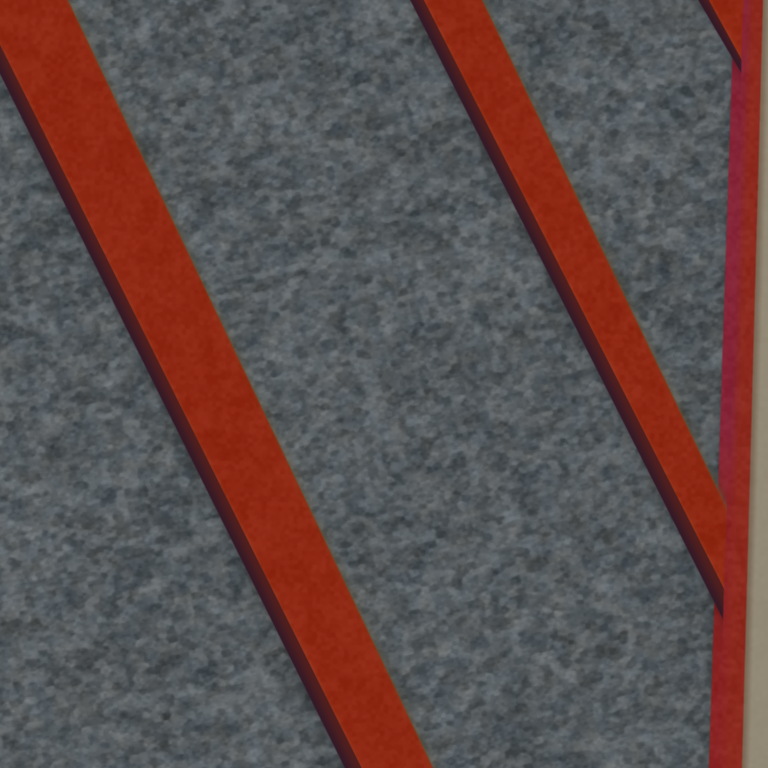
A Shadertoy shader for this texture:

```glsl
vec2 hash2(vec2 p) {
    vec3 q = fract(vec3(p.xyx) * vec3(0.1031, 0.103, 0.0973));
    q += dot(q, q.yzx + 33.33);
    return fract((q.xx + q.yz) * q.zy);
}

// Smooth cellular noise: random tones blended by distance to scattered cell points
float cellTone(vec2 p) {
    vec2 cell = floor(p), local = fract(p);
    float tone = 0.0, total = 0.0;
    for (int y = -1; y <= 1; y++)
    for (int x = -1; x <= 1; x++) {
        vec2 offset = vec2(x, y);
        vec2 site = offset + 0.15 + 0.7 * hash2(cell + offset) - local;
        float weight = exp(-5.0 * dot(site, site));
        tone += weight * hash2(cell + offset + 71.0).x;
        total += weight;
    }
    return tone / total - 0.5;
}

// Horizontal distance to the right of a line, given its x at the top and bottom
float rightOf(vec2 p, float top, float bottom) {
    return p.x - mix(bottom, top, p.y);
}

float cover(float d) {
    float soft = max(0.0016, 0.8 / iResolution.y);
    return smoothstep(-soft, soft, d);
}

vec3 felt(vec2 p) {
    vec2 q = mat2(0.97, -0.24, 0.24, 0.97) * p;
    float fibre = 0.13 * cellTone(q * vec2(95.0, 125.0))
                + 0.07 * cellTone(q * vec2(190.0, 230.0) + 17.0)
                + 0.075 * cellTone(q * vec2(38.0, 52.0) + 43.0)
                + 0.03 * cellTone(q * 9.0 + 5.0);
    float tint = 0.018 * cellTone(q * 60.0 + 90.0);
    return vec3(0.33, 0.352, 0.364) + fibre + vec3(tint, 0.0, -tint);
}

// Slanted slat; each vec2 holds an edge's x at the top and bottom
vec3 slat(vec3 col, vec2 p, vec2 outer, vec2 face, vec2 far, float clip, float grain) {
    float dOuter = rightOf(p, outer.x, outer.y);
    float dFace = rightOf(p, face.x, face.y);
    float dFar = rightOf(p, far.x, far.y);

    // Contact shadow and olive rim on the felt
    col *= 1.0 - 0.2 * clip * exp(-abs(dOuter) * 110.0) * (1.0 - cover(dOuter));
    col = mix(col, vec3(0.36, 0.32, 0.23), clip * 0.65 * exp(-abs(dFar) * 200.0));

    // Shaded side, then the lit face
    vec3 side = mix(vec3(0.20, 0.10, 0.15), vec3(0.31, 0.12, 0.12),
                    smoothstep(0.0, 0.018, dOuter));
    vec3 lit = vec3(0.56, 0.155, 0.075) + grain;
    lit += vec3(0.05, 0.06, 0.02) * exp(-abs(dFace) * 500.0);
    lit = mix(lit, vec3(0.48, 0.27, 0.12), 0.6 * exp(-abs(dFar) * 450.0));
    vec3 paint = mix(side, lit, cover(dFace));
    return mix(col, paint, cover(dOuter) * cover(-dFar) * clip);
}

void mainImage(out vec4 fragColor, in vec2 fragCoord) {
    vec2 p = fragCoord / iResolution.xy;
    float grain = 0.035 * cellTone(p * 170.0) + 0.025 * cellTone(p * 50.0 + 8.0);
    vec3 col = felt(p);

    // Upright post with a magenta inner side
    float postLeft = rightOf(p, 0.956, 0.923);
    float postRight = rightOf(p, 0.9935, 0.966);
    vec3 inner = mix(vec3(0.54, 0.14, 0.14), vec3(0.52, 0.14, 0.21),
                     smoothstep(0.3, 0.45, p.y));
    vec3 post = mix(inner, vec3(0.55, 0.16, 0.115), smoothstep(0.012, 0.028, postLeft));
    col *= 1.0 - 0.12 * exp(-abs(postLeft) * 160.0);
    col = mix(col, post + grain, cover(postLeft));

    // Slats: the shorter two end on the post
    float onPost = cover(0.012 - postLeft);
    col = slat(col, p, vec2(-0.048, 0.449), vec2(-0.029, 0.471), vec2(0.0885, 0.564), 1.0, grain);
    col = slat(col, p, vec2(0.534, 1.039), vec2(0.552, 1.062), vec2(0.628, 1.109), onPost, grain);
    col = slat(col, p, vec2(0.909, 1.499), vec2(0.923, 1.473), vec2(1.4, 2.0), onPost, grain);

    // Pale wall beyond the post
    vec3 wall = mix(vec3(0.47, 0.40, 0.33), vec3(0.57, 0.535, 0.46),
                    smoothstep(0.0, 0.012, postRight));
    col = mix(col, wall + 0.4 * grain, cover(postRight));

    fragColor = vec4(clamp(col, 0.0, 1.0), 1.0);
}
```
